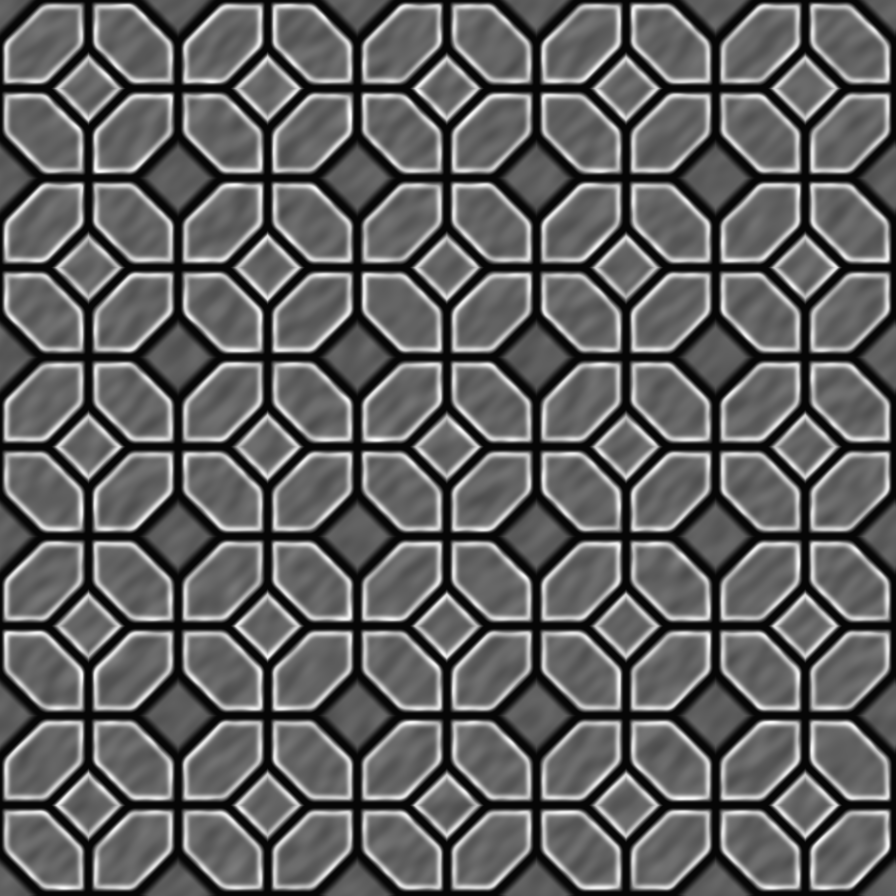
Reproduce this texture map procedurally as a three.js fragment shader.

```glsl
varying vec2 vUv;

const float REPEATS = 5.0;
const vec2 OFFSET = vec2(-0.0013, 0.0013);
const float RAISED_RADIUS = 0.228;   // half diagonals, in cells
const float SUNKEN_RADIUS = 0.236;
const float CORNER_ROUNDING = 0.022;
const float GROUT_INNER = 0.011;     // distances from a joint, in cells
const float GROUT_OUTER = 0.033;
const float SUNKEN_FADE = 0.058;
const float RIM_CENTER = 0.041;
const float RIM_OUTER_WIDTH = 0.011;
const float RIM_INNER_WIDTH = 0.019;
const float RIM_GAIN = 0.44;
const float RIM_WEAR = 0.22;
const float EDGE_WOBBLE = 0.005;
const float RELIEF_GAIN = 0.10;
const float GROUT_GRAY = 0.025;
const float STONE_GRAY = 0.385;
const float SUNKEN_GRAY = 0.365;
const vec2 STREAK_PERIOD = vec2(19.0, 41.0);
const vec2 MOTTLE_PERIOD = vec2(31.0);

vec2 hashGradient(vec2 cell, vec2 period) {
  cell = mod(cell, period);
  vec3 h = fract(cell.xyx * vec3(0.1031, 0.1030, 0.0973));
  h += dot(h, h.yzx + 33.33);
  float angle = 6.28318 * fract((h.x + h.y) * h.z);
  return vec2(cos(angle), sin(angle));
}

// Gradient noise that wraps after a whole period
float gradientNoise(vec2 p, vec2 period) {
  vec2 i = floor(p);
  vec2 f = fract(p);
  vec2 u = f * f * f * (f * (f * 6.0 - 15.0) + 10.0);
  vec2 e = vec2(0.0, 1.0);
  float a = dot(hashGradient(i, period), f);
  float b = dot(hashGradient(i + e.yx, period), f - e.yx);
  float c = dot(hashGradient(i + e.xy, period), f - e.xy);
  float d = dot(hashGradient(i + e.yy, period), f - e.yy);
  return mix(mix(a, b, u.x), mix(c, d, u.x), u.y);
}

float smoothMin(float a, float b, float k) {
  float h = max(k - abs(a - b), 0.0) / k;
  return min(a, b) - 0.25 * h * h * k;
}

// Diagonal streaks over rounder mottling
float stoneHeight(vec2 uv) {
  vec2 diagonal = vec2(uv.x + uv.y, uv.x - uv.y);
  return gradientNoise(diagonal * STREAK_PERIOD, STREAK_PERIOD)
       + 0.7 * gradientNoise(uv * MOTTLE_PERIOD, MOTTLE_PERIOD);
}

void main() {
  vec2 uv = vUv - OFFSET;
  vec2 q = abs(fract(uv * REPEATS) - 0.5);

  // Signed distances to the two kinds of diamond
  float raised = (q.x + q.y - RAISED_RADIUS) * 0.70711;
  float sunken = (1.0 - q.x - q.y - SUNKEN_RADIUS) * 0.70711;

  // Distance to the nearest joint, inside whichever tile this is
  vec2 sides = min(q, 0.5 - q);
  float edge = smoothMin(sides.x, sides.y, CORNER_ROUNDING);
  edge = smoothMin(edge, min(raised, sunken), CORNER_ROUNDING);
  if (raised < 0.0) {
    vec2 r = (RAISED_RADIUS - vec2(q.x + q.y, abs(q.x - q.y))) * 0.70711;
    edge = min(r.x, r.y);
  }

  // Hand-worn relief, lit from the upper left
  float height = stoneHeight(uv);
  float relief = height - stoneHeight(uv + vec2(-0.006, 0.006));
  float wear = gradientNoise(uv * MOTTLE_PERIOD + 7.5, MOTTLE_PERIOD);

  // Bright rim that falls off more slowly towards the tile middle
  float across = edge + EDGE_WOBBLE * height - RIM_CENTER;
  float t = across / (across < 0.0 ? RIM_OUTER_WIDTH : RIM_INNER_WIDTH);
  float rim = exp(-t * t) * RIM_GAIN * (1.0 + RIM_WEAR * (wear + height));

  float stone = STONE_GRAY + RELIEF_GAIN * relief + 0.03 * wear;
  float gray = mix(GROUT_GRAY, stone + rim, smoothstep(GROUT_INNER, GROUT_OUTER, edge));

  // Sunken diamonds have no rim, only a soft dark border
  if (sunken < 0.0) {
    float floorGray = SUNKEN_GRAY + 0.6 * RELIEF_GAIN * relief + 0.04 * wear;
    gray = mix(GROUT_GRAY, floorGray, smoothstep(0.006, SUNKEN_FADE, -sunken));
  }

  gl_FragColor = vec4(vec3(clamp(gray, 0.0, 1.0)), 1.0);
}
```
